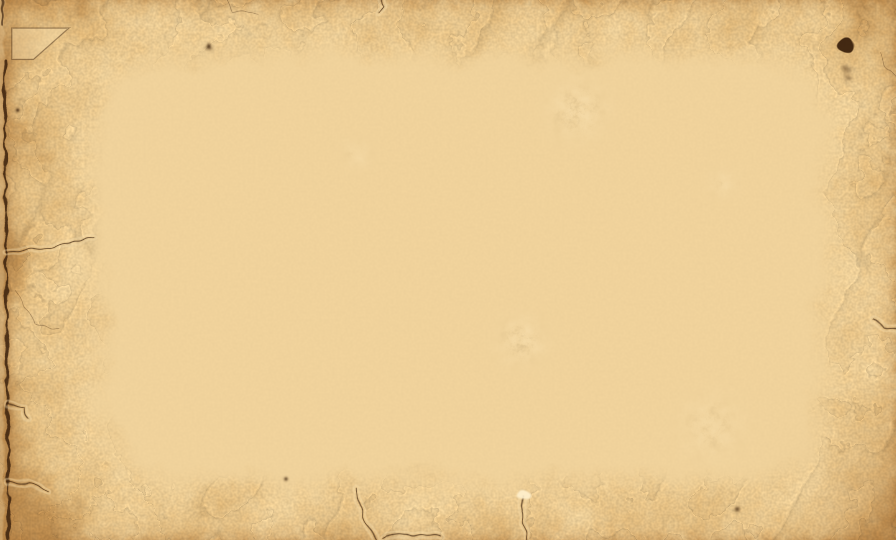
Reproduce this texture procedurally as a Shadertoy shader.

```glsl
// Aged sheet of paper: a smooth cream centre inside a worn, browned border.
// A rounded box distance drives the browning; gradient noise adds mottling,
// grain and creases, and jittered segments draw the cracks and torn flap.

#define ASPECT 1.67
#define CREAM vec3(0.940, 0.823, 0.608)
#define TAN vec3(0.830, 0.665, 0.415)
#define BROWN vec3(0.640, 0.435, 0.210)
#define INK vec3(0.230, 0.130, 0.050)
#define PALE vec3(0.965, 0.865, 0.670)
#define WEAR_WIDTH 0.19
#define GRAIN 0.055
#define CREASE 0.10
#define JITTER 0.006

vec2 hashGradient(vec2 cell) {
    vec3 q = fract(cell.xyx * vec3(0.1031, 0.1030, 0.0973));
    q += dot(q, q.yzx + 33.33);
    float angle = 6.2832 * fract((q.x + q.y) * q.z);
    return vec2(cos(angle), sin(angle));
}

float gradientNoise(vec2 p) {
    vec2 i = floor(p), f = fract(p);
    vec2 u = f * f * f * (f * (f * 6.0 - 15.0) + 10.0);
    vec2 e = vec2(1, 0);
    float a = dot(hashGradient(i), f);
    float b = dot(hashGradient(i + e), f - e);
    float c = dot(hashGradient(i + e.yx), f - e.yx);
    float d = dot(hashGradient(i + 1.0), f - 1.0);
    return mix(mix(a, b, u.x), mix(c, d, u.x), u.y);
}

float fbm(vec2 p) {
    float sum = 0.0, amp = 0.6;
    for (int i = 0; i < 5; i++) {
        sum += amp * gradientNoise(p);
        p = mat2(1.6, 1.2, -1.2, 1.6) * p + 7.3;
        amp *= 0.55;
    }
    return sum;
}

float roundedBox(vec2 p, vec2 halfSize, float r) {
    vec2 q = abs(p) - halfSize + r;
    return length(max(q, 0.0)) + min(max(q.x, q.y), 0.0) - r;
}

float segment(vec2 p, vec2 a, vec2 b) {
    vec2 pa = p - a, ba = b - a;
    return length(pa - ba * clamp(dot(pa, ba) / dot(ba, ba), 0.0, 1.0));
}

float bend(vec2 p, vec2 a, vec2 b, vec2 c) {
    return min(segment(p, a, b), segment(p, b, c));
}

float fill(float d, float soft) {
    return 1.0 - smoothstep(-soft, soft, d);
}

float spot(vec2 p, vec2 centre, float r) {
    return exp(-dot(p - centre, p - centre) / (r * r));
}

void mainImage(out vec4 fragColor, in vec2 fragCoord) {
    vec2 p = fragCoord / iResolution.xy * vec2(ASPECT, 1.0);
    float px = 0.8 / iResolution.y;
    float mottle = fbm(p * 7.0);
    float fine = fbm(p * 38.0 + 11.0);
    float grain = gradientNoise(p * 210.0) + 0.6 * gradientNoise(p * 120.0);

    // Browning that grows from the clean centre towards the corners
    float inner = roundedBox(p - vec2(0.86, 0.505), vec2(0.65, 0.37), 0.13);
    float wear = clamp((inner + 0.06 * mottle + 0.015 * fine) / WEAR_WIDTH, 0.0, 1.5);
    float rough = smoothstep(0.0, 0.35, wear);
    float rim = min(min(p.x, ASPECT - p.x), min(p.y, 1.0 - p.y));
    vec3 col = mix(CREAM, TAN, clamp(0.62 * wear + rough * (0.55 * mottle + 0.3 * fine), 0.0, 1.0));
    col = mix(col, BROWN, 0.5 * smoothstep(0.75, 1.5, wear + 0.5 * mottle));
    col = mix(col, BROWN, 0.45 * exp(-max(rim, 0.0) / 0.014) * (0.7 + fine));
    col = mix(col, BROWN, 0.3 * spot(p, vec2(1.67, 0.04), 0.13));

    // Creases along the zero lines of stretched noise, with a lit side
    float fold = gradientNoise(p * vec2(9.0, 5.0) + 1.5 * mottle + 3.0);
    float ridge = exp(-abs(fold) * 38.0) - 0.7 * exp(-abs(fold - 0.04) * 38.0);
    col *= 1.0 - CREASE * ridge * rough;
    col *= 1.0 + GRAIN * grain * (0.22 + 1.3 * rough) + 0.06 * fine * rough;

    // Pale scuffs inside the clean area
    float scuff = spot(p, vec2(1.076, 0.795), 0.045) + spot(p, vec2(0.972, 0.37), 0.037)
        + 0.6 * spot(p, vec2(1.348, 0.66), 0.025) + 0.7 * spot(p, vec2(1.326, 0.21), 0.05)
        + 0.5 * spot(p, vec2(0.665, 0.715), 0.025);
    col = mix(col, PALE, clamp(scuff * (0.4 + 1.5 * fine), 0.0, 0.7));
    col *= 1.0 - 0.12 * scuff * max(grain * 0.5 - fine, 0.0);

    // Torn flap at the upper left
    vec2 f = p - vec2(0.022, 0.89);
    float flap = max(max(-f.x, -f.y), max(f.y - 0.058, dot(f - vec2(0.104, 0.056), vec2(0.66, -0.75))));
    col = mix(col, PALE, 0.45 * fill(flap, px));
    col = mix(col, INK, 0.5 * fill(abs(flap) - 0.001, px));

    // Spine split down the left side
    vec2 j = p + JITTER * vec2(gradientNoise(p * 45.0), gradientNoise(p * 45.0 + 19.0));
    float spine = segment(j, vec2(0.008, 0.885), vec2(0.017, -0.02));
    col = mix(col, PALE, 0.35 * fill(j.x - 0.007, 0.003));
    col = mix(col, BROWN, 0.55 * exp(-spine / 0.008));
    col = mix(col, INK, 0.85 * fill(spine - 0.0025 - 0.004 * fine, px));
    col = mix(col, INK, 0.7 * fill(segment(j, vec2(0.004, 1.0), vec2(0.005, 0.955)) - 0.002, px));

    // Cracks reaching in from the edges
    float crack = bend(j, vec2(0.011, 0.533), vec2(0.10, 0.543), vec2(0.174, 0.561));
    crack = min(crack, bend(j, vec2(0.704, 1.01), vec2(0.718, 0.989), vec2(0.705, 0.977)));
    crack = min(crack, bend(j, vec2(0.663, 0.093), vec2(0.676, 0.043), vec2(0.702, 0.0)));
    crack = min(crack, bend(j, vec2(0.976, 0.080), vec2(0.972, 0.054), vec2(0.983, 0.0)));
    crack = min(crack, bend(j, vec2(0.713, 0.004), vec2(0.72, 0.008), vec2(0.822, 0.007)));
    crack = min(crack, bend(j, vec2(1.625, 0.408), vec2(1.65, 0.395), vec2(1.68, 0.39)));
    crack = min(crack, bend(j, vec2(0.015, 0.108), vec2(0.055, 0.105), vec2(0.09, 0.09)));
    crack = min(crack, bend(j, vec2(0.015, 0.25), vec2(0.045, 0.245), vec2(0.05, 0.225)));
    float hairline = bend(j, vec2(0.03, 0.46), vec2(0.065, 0.40), vec2(0.11, 0.39));
    hairline = min(hairline, bend(j, vec2(0.424, 1.0), vec2(0.435, 0.98), vec2(0.48, 0.975)));
    hairline = min(hairline, bend(j, vec2(1.64, 0.90), vec2(1.655, 0.87), vec2(1.67, 0.86)));
    col = mix(col, PALE, 0.4 * fill(abs(crack - 0.005) - 0.002, 0.002));
    col = mix(col, INK, 0.7 * fill(crack - 0.0009, px) + 0.35 * fill(hairline - 0.0007, px));
    col = mix(col, vec3(1.0, 0.94, 0.80), 0.9 * fill(length((j - vec2(0.976, 0.083)) * vec2(0.8, 1.0)) - 0.009, 0.003));

    // Ink stains and flecks
    float stain = 0.95 * fill(length(j - vec2(1.576, 0.915)) - 0.015, 0.002);
    stain += 0.4 * spot(j, vec2(1.578, 0.872), 0.007) + 0.3 * spot(j, vec2(1.578, 0.856), 0.007);
    stain += 0.75 * spot(j, vec2(0.389, 0.911), 0.006) + 0.7 * spot(p, vec2(0.033, 0.796), 0.004);
    stain += 0.6 * spot(p, vec2(1.374, 0.057), 0.005) + 0.6 * spot(p, vec2(0.533, 0.113), 0.004);
    col = mix(col, INK, min(stain, 0.95));

    fragColor = vec4(clamp(col, 0.0, 1.0), 1.0);
}
```
